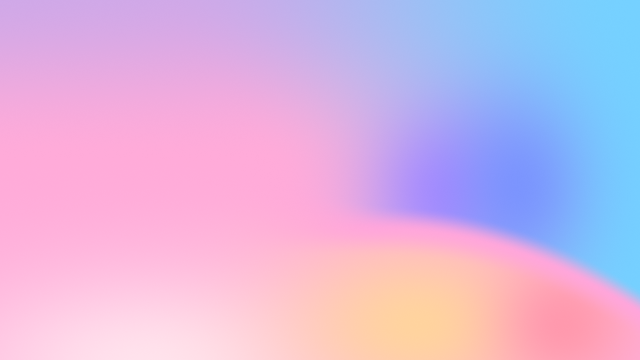
This background is drawn by a WebGL 2 fragment shader. Its source:

```glsl
#version 300 es
precision highp float;
// Soft pastel backdrop: a lilac-to-blue sky with violet depth above a warm,
// curved hill. Each half is a gradient tinted by elliptical Gaussian glows;
// the two meet along a parabolic ridge with a pink rim.

uniform vec2 u_resolution;
out vec4 fragColor;

// Sky colours
const vec3 LILAC = vec3(0.81, 0.66, 0.91);
const vec3 PINK = vec3(1.00, 0.67, 0.85);
const vec3 AZURE = vec3(0.46, 0.82, 1.00);
const vec3 VIOLET = vec3(0.67, 0.53, 1.00);
const vec3 PERIWINKLE = vec3(0.46, 0.56, 1.00);

// Hill colours
const vec3 PALE = vec3(1.00, 0.89, 0.93);
const vec3 PEACH = vec3(1.00, 0.83, 0.62);
const vec3 CORAL = vec3(1.00, 0.60, 0.68);
const vec3 RIM = vec3(1.00, 0.65, 0.86);

// Ridge shape, in fractions of the canvas
const vec2 RIDGE_TOP = vec2(0.60, 0.375);
const float RIDGE_BEND = 1.45;
const float RIM_DEPTH = 0.09;
const float SOFT_LEFT = 0.28;
const float SOFT_RIGHT = 0.055;

const float DITHER = 1.0 / 255.0;

// Elliptical Gaussian falloff, 1 at the centre
float glow(vec2 p, vec2 center, vec2 radius) {
    vec2 q = (p - center) / radius;
    return exp(-dot(q, q));
}

float hash(vec2 p) {
    vec3 q = fract(vec3(p.xyx) * 0.1031);
    q += dot(q, q.yzx + 33.33);
    return fract((q.x + q.y) * q.z);
}

// Height above the ridge; flat to the left of its top
float ridgeHeight(vec2 p) {
    float run = max(p.x - RIDGE_TOP.x, 0.0);
    return p.y - RIDGE_TOP.y + RIDGE_BEND * run * run;
}

vec3 skyColor(vec2 p) {
    vec3 warm = mix(PINK, LILAC, smoothstep(0.55, 1.05, p.y));
    float blueStart = mix(0.45, 0.25, smoothstep(0.4, 1.0, p.y));
    vec3 color = mix(warm, AZURE, smoothstep(blueStart, 1.0, p.x));
    color = mix(color, VIOLET, 0.92 * glow(p, vec2(0.69, 0.46), vec2(0.11, 0.23)));
    return mix(color, PERIWINKLE, 0.85 * glow(p, vec2(0.81, 0.48), vec2(0.11, 0.26)));
}

vec3 hillColor(vec2 p, float height) {
    vec3 color = mix(PINK, PALE, glow(p, vec2(0.24, -0.02), vec2(0.32, 0.27)));
    color = mix(color, PEACH, glow(p, vec2(0.66, 0.10), vec2(0.21, 0.24)));
    color = mix(color, CORAL, glow(p, vec2(0.88, 0.10), vec2(0.10, 0.17)));
    float rim = smoothstep(-RIM_DEPTH, 0.0, height) * smoothstep(0.35, 0.6, p.x);
    return mix(color, RIM, rim);
}

void main() {
    vec2 p = gl_FragCoord.xy / u_resolution;
    float height = ridgeHeight(p);

    // The ridge is hazy on the left and crisper on the right
    float softness = mix(SOFT_LEFT, SOFT_RIGHT, smoothstep(0.2, 0.62, p.x));
    float skyAmount = smoothstep(-0.015, softness, height);
    vec3 color = mix(hillColor(p, height), skyColor(p), skyAmount);

    // Faint dither hides banding
    color += (hash(gl_FragCoord.xy) - 0.5) * DITHER;
    fragColor = vec4(color, 1.0);
}
```
